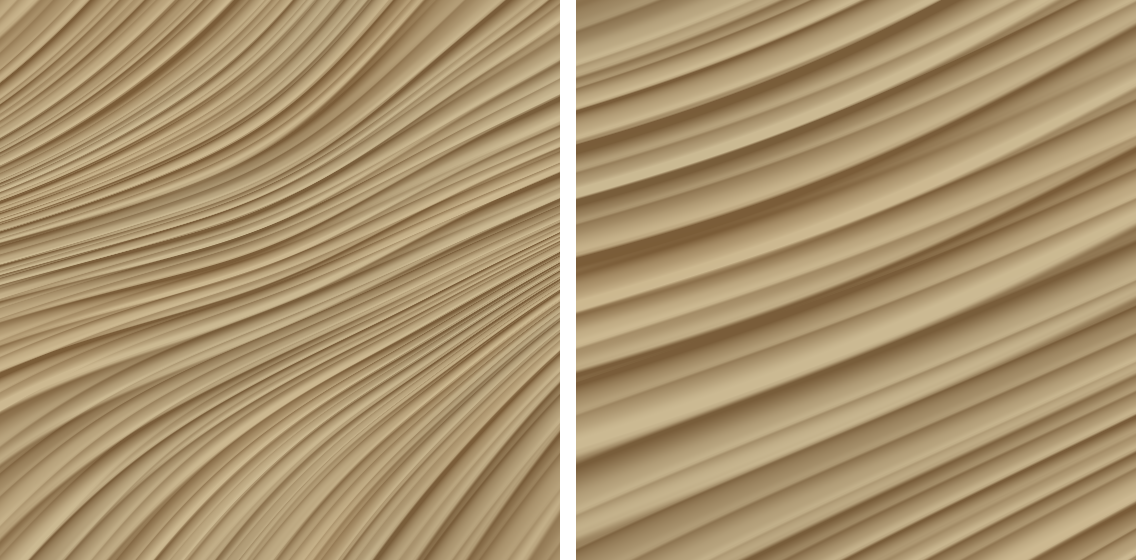
Left: the whole. Right: its middle third, enlarged.
Reproduce this texture procedurally as a WebGL 1 fragment shader.

```glsl
precision highp float;
uniform vec2 u_resolution;

const vec3 SHADOW = vec3(0.50, 0.39, 0.25);
const vec3 SAND = vec3(0.765, 0.688, 0.535);
const float REFERENCE_X = 0.5;
const int TRACE_STEPS = 18;

float hash(vec2 p) {
  vec3 q = fract(p.xyx * vec3(0.1031, 0.1030, 0.0973));
  q += dot(q, q.yzx + 33.33);
  return fract((q.x + q.y) * q.z);
}

float noise(vec2 p) {
  vec2 cell = floor(p);
  vec2 f = fract(p);
  f = f * f * (3.0 - 2.0 * f);
  float low = mix(hash(cell), hash(cell + vec2(1.0, 0.0)), f.x);
  float high = mix(hash(cell + vec2(0.0, 1.0)), hash(cell + 1.0), f.x);
  return mix(low, high, f.y);
}

// Signed height above the calm diagonal band
float bandOffset(vec2 p) {
  return p.y - 0.51 - 0.17 * p.x * p.x;
}

// Slope of the strands: gentle in the band, steep towards the corners
float strandSlope(vec2 p) {
  float d = bandOffset(p);
  float steepness = 1.0 - exp(-5.0 * d * d);
  float wobble = noise(p * 3.2 + 7.0) - 0.5;
  return 0.40 + 0.08 * p.x + 1.08 * steepness + 0.30 * wobble;
}

// Follow the strand through p to the reference column; its height names it.
// The arctangent widens the spacing of strands far from the band.
float strandCoordinate(vec2 p, float widening) {
  float stepX = (REFERENCE_X - p.x) / float(TRACE_STEPS);
  for (int i = 0; i < TRACE_STEPS; i++) {
    vec2 middle = p + 0.5 * stepX * vec2(1.0, strandSlope(p));
    p += stepX * vec2(1.0, strandSlope(middle));
  }
  return 0.5 + atan(widening * (p.y - 0.55)) / widening;
}

// Overlapping folds: shade deepens upwards, then breaks at a crisp lit edge
float foldShade(float strand, float along, float frequency, float seed) {
  float phase = strand * frequency + seed;
  phase += 1.1 * noise(vec2(phase * 0.55, seed));
  phase += 0.6 * noise(vec2(along * 1.6, strand * 5.0 + seed));
  float t = fract(phase);
  float strength = noise(vec2(along * 2.2 + seed, floor(phase) * 7.3));
  float shade = pow(t, 2.4) * (1.0 - smoothstep(0.89, 1.0, t));
  float crest = smoothstep(0.0, 0.06, t) * (1.0 - smoothstep(0.06, 0.26, t));
  return (1.35 * shade - 0.16 * crest) * mix(0.35, 1.15, strength);
}

// Fine grain drawn out along the strands, centred on zero
float streaks(float strand, float along, float frequency) {
  return noise(vec2(along * 2.5, strand * frequency)) - 0.5;
}

void main() {
  vec2 p = gl_FragCoord.xy / u_resolution;
  float strand = strandCoordinate(p, 1.6);
  float along = p.x + 0.4 * p.y;
  float d = bandOffset(p);
  float focus = exp(-5.0 * d * d);

  // Large folds with smaller ones between them
  float shade = 0.90 * foldShade(strand, along, 28.0, 3.7);
  shade += 0.40 * foldShade(strand, along, 49.0, 19.3);

  // Grain at three widths
  float grain = 0.22 * streaks(strand, along, 36.0);
  grain += 0.20 * streaks(strand, along + 5.0, 85.0);
  grain += 0.14 * streaks(strand, along + 11.0, 165.0);

  float light = mix(0.90, 1.03, focus) - shade * mix(0.80, 1.35, focus) + grain;
  vec3 color = mix(SHADOW, SAND, clamp(light, -0.08, 1.12));

  // Faint drift between rosy and olive strands
  float tint = streaks(strand, along + 23.0, 18.0);
  color += tint * vec3(0.012, -0.006, -0.018);
  gl_FragColor = vec4(color, 1.0);
}
```
